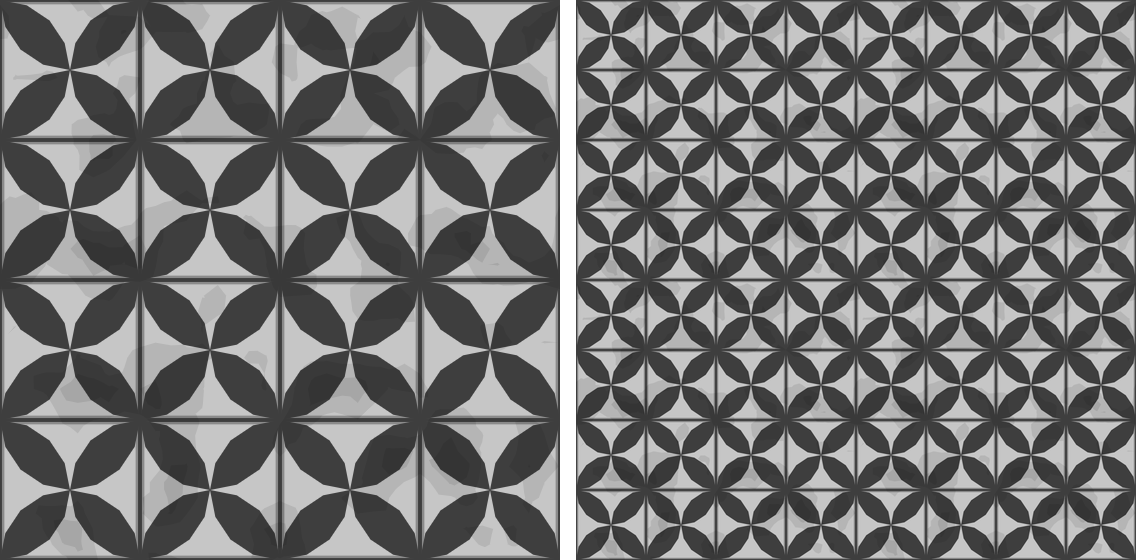
Left, the tile; right, the same tile 2 across and 2 down.
Reproduce this pattern procedurally as a WebGL 1 fragment shader.

```glsl
precision highp float;
uniform vec2 u_resolution;

#define TILES 4.0           // repeats across and down
#define LIGHT vec3(0.777)
#define DARK vec3(0.243)
#define JOINT_HALF 0.0139   // half widths, in tile units
#define BEVEL_HALF 0.0312
#define BEVEL_SHADE 0.44
#define STAIN_CELLS 8.0     // stain noise period
#define FACETS 36.0         // even number of stain facets across
#define STAIN_LEVEL 0.12
#define DEEP_LEVEL 0.44
#define STAIN_SHADE 0.085

const float PI = 3.14159265;

vec2 gradientAt(vec2 cell, float period) {
  cell = mod(cell, period);
  float turn = fract(sin(dot(cell, vec2(127.1, 311.7)) + period) * 43758.55);
  return vec2(cos(2.0 * PI * turn), sin(2.0 * PI * turn));
}

// Gradient noise that wraps after period cells
float gradientNoise(vec2 p, float period) {
  vec2 i = floor(p);
  vec2 f = p - i;
  vec2 w = f * f * f * (f * (f * 6.0 - 15.0) + 10.0);
  vec2 e = vec2(1.0, 0.0);
  float a = dot(gradientAt(i, period), f);
  float b = dot(gradientAt(i + e.xy, period), f - e.xy);
  float c = dot(gradientAt(i + e.yx, period), f - e.yx);
  float d = dot(gradientAt(i + e.xx, period), f - e.xx);
  return mix(mix(a, b, w.x), mix(c, d, w.x), w.y);
}

float stainHeight(vec2 lattice) {
  vec2 p = (lattice + 0.37) / FACETS * STAIN_CELLS;
  return gradientNoise(p, STAIN_CELLS)
       + 0.5 * gradientNoise(p * 2.0 + 0.31, STAIN_CELLS * 2.0);
}

// Noise made piecewise linear on triangles: x is height, y is slope
vec2 facetedStain(vec2 uv) {
  vec2 p = uv * FACETS;
  vec2 corner = floor(p);
  vec2 f = p - corner;
  vec2 stepDir = vec2(1.0);
  // Alternate the diagonals like a checkerboard
  if (mod(corner.x + corner.y, 2.0) > 0.5) {
    corner.x += 1.0;
    stepDir.x = -1.0;
    f.x = 1.0 - f.x;
  }
  vec2 side = f.x > f.y ? vec2(1.0, 0.0) : vec2(0.0, 1.0);
  float a = stainHeight(corner);
  float b = stainHeight(corner + side * stepDir);
  float c = stainHeight(corner + stepDir);
  vec2 rise = vec2(b - a, c - b);
  float height = a + dot(rise, vec2(max(f.x, f.y), min(f.x, f.y)));
  return vec2(height, length(rise) * FACETS);
}

// Sixteen-sided polygon with a corner on each axis
float polygonDistance(vec2 p, float radius) {
  float sector = PI / 8.0;
  float angle = mod(atan(p.y, p.x), sector) - 0.5 * sector;
  return length(p) * cos(angle) - radius * cos(0.5 * sector);
}

float coverage(float distance, float pixel) {
  return clamp(0.5 - distance / pixel, 0.0, 1.0);
}

void main() {
  vec2 uv = gl_FragCoord.xy / u_resolution;
  float pixel = 1.0 / min(u_resolution.x, u_resolution.y);
  float tilePixel = pixel * TILES;

  // Four petals, each the overlap of two polygons on the tile edges
  vec2 q = abs(fract(uv * TILES) - 0.5);
  float petal = max(polygonDistance(q - vec2(0.5, 0.0), 0.5),
                    polygonDistance(q - vec2(0.0, 0.5), 0.5));
  vec3 color = mix(LIGHT, DARK, coverage(petal, tilePixel));

  // Shaded bevel and dark joint
  float edge = 0.5 - max(q.x, q.y);
  color = mix(color, DARK, BEVEL_SHADE * coverage(edge - BEVEL_HALF, tilePixel));
  color = mix(color, DARK, coverage(edge - JOINT_HALF, tilePixel));

  // Angular stains with small deeper spots
  vec2 stain = facetedStain(uv);
  float stainPixel = max(stain.y * pixel, 0.0001);
  color *= 1.0 - STAIN_SHADE * coverage(STAIN_LEVEL - stain.x, stainPixel);
  color *= 1.0 - STAIN_SHADE * coverage(DEEP_LEVEL - stain.x, stainPixel);

  gl_FragColor = vec4(color, 1.0);
}
```
